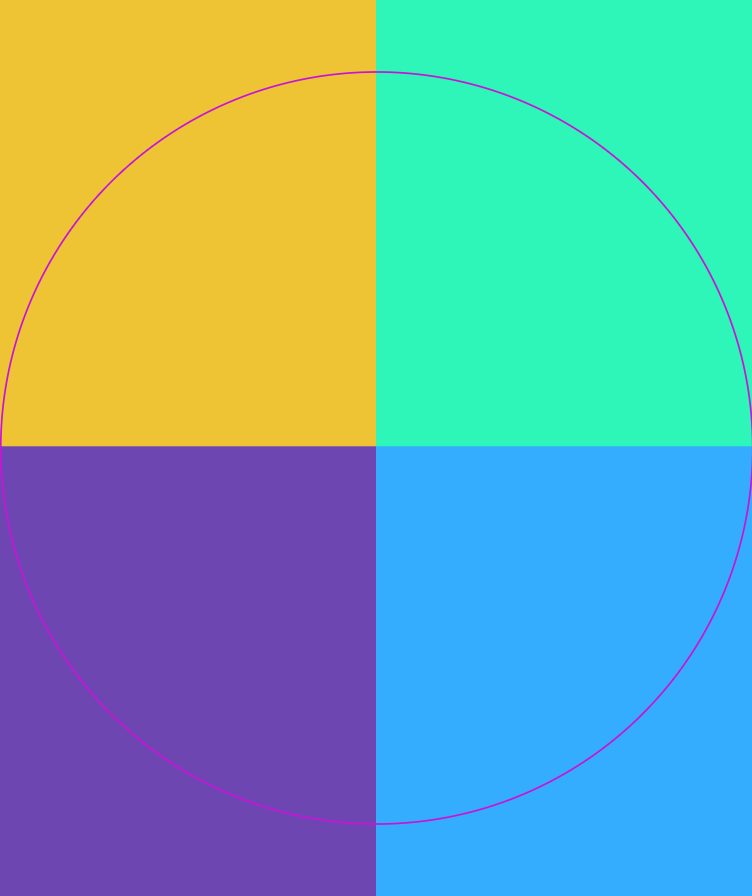
Reproduce this background procedurally as a Shadertoy shader.

```glsl
// Four flat colour quadrants crossed by a thin magenta ring as wide as the canvas.

// Lengths are in canvas widths, measured from the canvas centre.
const vec2  SPLIT       = vec2(0.0, 0.0023);
const vec2  RING_CENTER = vec2(0.001, 0.0);
const float RING_RADIUS = 0.5;
const float RING_WIDTH  = 0.0023;

const vec3 YELLOW  = vec3(0.933, 0.769, 0.208);
const vec3 MINT    = vec3(0.180, 0.961, 0.722);
const vec3 PURPLE  = vec3(0.431, 0.275, 0.698);
const vec3 BLUE    = vec3(0.204, 0.678, 1.000);
const vec3 MAGENTA = vec3(0.780, 0.080, 0.840);

// Converts a signed distance into smooth edge coverage one pixel wide.
float coverage(float signedDistance, float pixel) {
    return clamp(0.5 + signedDistance / pixel, 0.0, 1.0);
}

void mainImage(out vec4 fragColor, in vec2 fragCoord) {
    float pixel = 1.0 / iResolution.x;
    vec2 p = (fragCoord - 0.5 * iResolution.xy) * pixel;

    // Quadrants
    float right = coverage(p.x - SPLIT.x, pixel);
    float upper = coverage(p.y - SPLIT.y, pixel);
    vec3 color = mix(mix(PURPLE, BLUE, right), mix(YELLOW, MINT, right), upper);

    // Ring outline
    float ringDistance = abs(length(p - RING_CENTER) - RING_RADIUS);
    color = mix(color, MAGENTA, coverage(0.5 * RING_WIDTH - ringDistance, pixel));

    fragColor = vec4(color, 1.0);
}
```
